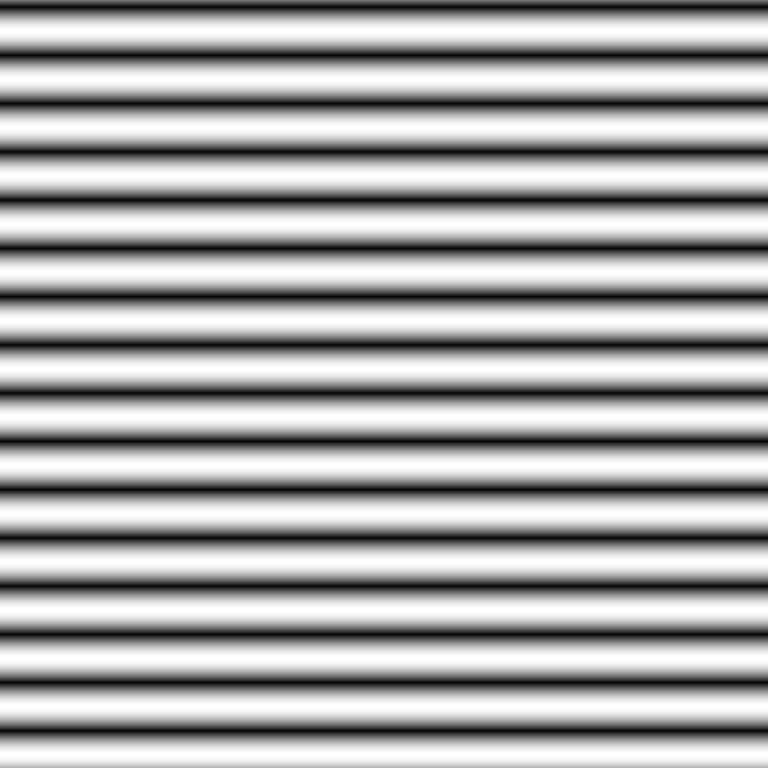
A Shadertoy shader for this pattern:

```glsl
// Horizontal rounded bands, white at the crest and black in the narrow grooves.
#define PI 3.14159265
#define BANDS 15.915    // bands over the canvas height
#define GROOVE_Y 0.4881 // height of one groove
#define ROUNDNESS 0.92  // exponent of the shading; lower gives wider crests
#define GROOVE_COLOR vec3(0.0)
#define CREST_COLOR vec3(1.0)

// Rectified sine wave: 0 in the grooves, 1 on the crests.
// The fold is rounded over one pixel, given as a phase step.
float bandProfile(float y, float pixelPhase) {
    float wave = sin(PI * BANDS * (y - GROOVE_Y));
    float fold = 0.25 * pixelPhase;
    return min(sqrt(wave * wave + fold * fold), 1.0);
}

void mainImage(out vec4 fragColor, in vec2 fragCoord) {
    float y = fragCoord.y / iResolution.y;
    float pixelPhase = PI * BANDS / iResolution.y;

    // Shade from groove to crest
    float light = pow(bandProfile(y, pixelPhase), ROUNDNESS);
    fragColor = vec4(mix(GROOVE_COLOR, CREST_COLOR, light), 1.0);
}
```
